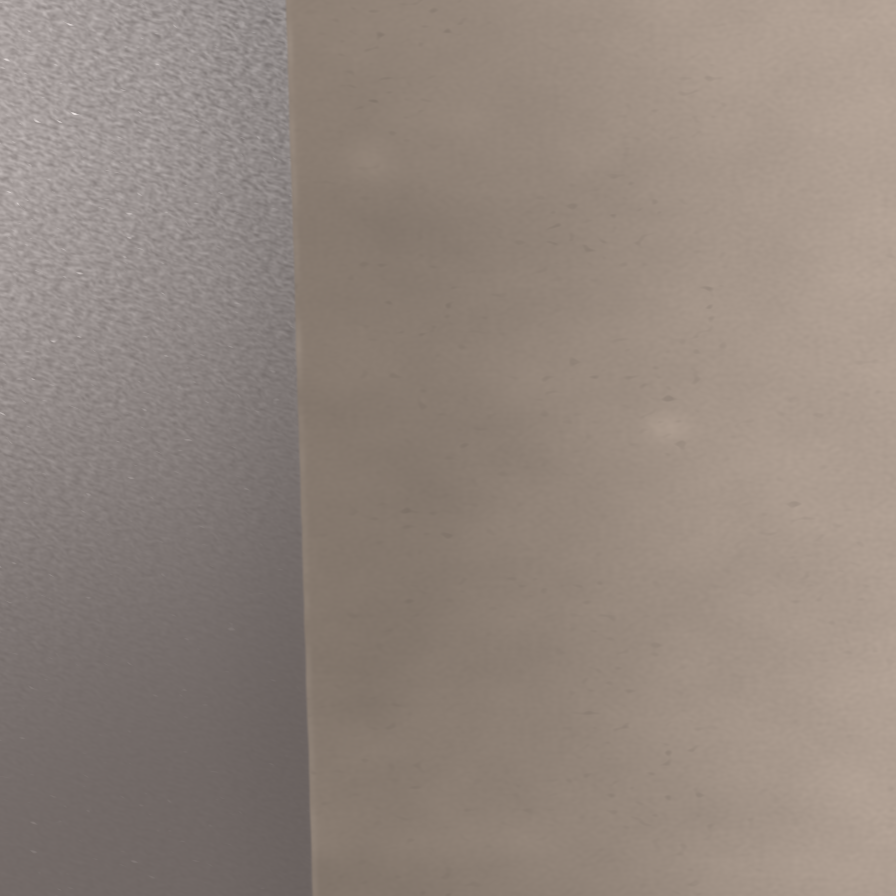
Reproduce this texture procedurally as a WebGL 1 fragment shader.

```glsl
precision highp float;
uniform vec2 u_resolution;

vec2 hashGradient(vec2 cell) {
  vec3 p = fract(cell.xyx * vec3(0.1031, 0.1030, 0.0973));
  p += dot(p, p.yzx + 33.33);
  return fract((p.xx + p.yz) * p.zy) * 2.0 - 1.0;
}

float gradientNoise(vec2 p) {
  vec2 i = floor(p);
  vec2 f = fract(p);
  vec2 w = f * f * f * (f * (f * 6.0 - 15.0) + 10.0);
  float a = dot(hashGradient(i), f);
  float b = dot(hashGradient(i + vec2(1.0, 0.0)), f - vec2(1.0, 0.0));
  float c = dot(hashGradient(i + vec2(0.0, 1.0)), f - vec2(0.0, 1.0));
  float d = dot(hashGradient(i + 1.0), f - 1.0);
  return mix(mix(a, b, w.x), mix(c, d, w.x), w.y);
}

float fbm(vec2 p) {
  float sum = 0.0;
  float amplitude = 0.5;
  for (int i = 0; i < 5; i++) {
    sum += amplitude * gradientNoise(p);
    p = mat2(1.6, 1.2, -1.2, 1.6) * p + 7.3;
    amplitude *= 0.5;
  }
  return sum;
}

vec2 rotate(vec2 p, float angle) {
  float c = cos(angle);
  float s = sin(angle);
  return vec2(c * p.x - s * p.y, s * p.x + c * p.y);
}

float softSpot(vec2 p, vec2 center, vec2 radius) {
  vec2 d = (p - center) / radius;
  return exp(-dot(d, d));
}

// Satin side panel, with rough highlights towards the upper left
vec3 satinPanel(vec2 p, float edge) {
  float across = clamp(p.x / edge, 0.0, 1.0);
  float rise = smoothstep(0.12, 1.0, p.y + 0.12 * (1.0 - across));
  float tone = mix(0.435, 0.575, rise);
  tone += (1.0 - across) * (0.015 + 0.075 * smoothstep(0.25, 0.85, p.y));
  tone -= 0.018 * smoothstep(0.6, 1.0, across);
  vec3 color = tone * vec3(1.0, 0.925, 0.9) + vec3(0.0, 0.06, 0.09) * rise * 0.3;

  float roughness = smoothstep(0.2, 0.95, p.y + 0.2 * (0.6 - across));
  vec2 q = rotate(p, 0.35) + 0.003 * gradientNoise(p * 45.0);
  float grain = gradientNoise(q * vec2(95.0, 220.0));
  grain += 0.6 * gradientNoise(q * vec2(190.0, 300.0) + 19.0);
  color += grain * (0.012 + 0.12 * roughness);

  float glint = smoothstep(0.36, 0.75, gradientNoise(q * vec2(75.0, 210.0) + 53.0));
  color += glint * (0.07 + 0.3 * roughness) * (1.0 - 0.5 * across);
  return color + 0.02 * roughness * fbm(p * 14.0);
}

// Worn plaster wall, lit from the right
vec3 plasterWall(vec2 p) {
  float light = smoothstep(0.36, 1.08, p.x + 0.09 * (p.y - 0.5));
  float tone = mix(0.525, 0.695, light);
  tone += 0.035 * smoothstep(0.72, 1.0, p.y) * (1.0 - light);
  tone -= 0.018 * softSpot(p, vec2(0.66, 0.72), vec2(0.13, 0.09));
  tone -= 0.012 * softSpot(p, vec2(0.44, 0.24), vec2(0.12, 0.3));

  // Broad stains and pale scuffs
  tone += 0.05 * fbm(p * vec2(4.0, 6.0) + 3.7);
  tone += 0.03 * fbm(p * vec2(11.0, 18.0) + 21.0);
  tone += 0.035 * softSpot(p, vec2(0.745, 0.523), vec2(0.025, 0.016));
  tone += 0.025 * softSpot(p, vec2(0.41, 0.82), vec2(0.025, 0.02));
  tone += 0.02 * softSpot(p, vec2(0.52, 0.06), vec2(0.16, 0.025));

  // Fine grain and small horizontal pits
  float grain = gradientNoise(p * vec2(130.0, 190.0) + 11.0);
  tone += grain * (0.012 + 0.014 * light);
  float wear = smoothstep(-0.05, 0.3, fbm(p * 5.0 + 31.0));
  wear += softSpot(p, vec2(0.79, 0.66), vec2(0.025, 0.055));
  float pits = smoothstep(0.2, 0.55, gradientNoise(p * vec2(65.0, 120.0) + 5.0));
  tone -= pits * (0.008 + 0.05 * wear);

  vec3 tint = mix(vec3(1.0, 0.905, 0.825), vec3(1.0, 0.91, 0.84), light);
  return tone * tint;
}

void main() {
  vec2 p = gl_FragCoord.xy / u_resolution;
  float edge = 0.349 - 0.030 * p.y + 0.001 * gradientNoise(vec2(p.y * 30.0, 2.5));
  float side = p.x - edge;
  float blur = max(0.002, 0.75 / u_resolution.x);

  vec3 color = mix(satinPanel(p, edge), plasterWall(p), smoothstep(-blur, blur, side));

  // Pale worn rim along the corner
  float rim = exp(-pow((side - 0.003) / 0.004, 2.0));
  float rimWear = 0.5 + gradientNoise(vec2(p.y * 24.0, 8.5));
  color += 0.04 * rim * rimWear;

  gl_FragColor = vec4(clamp(color, 0.0, 1.0), 1.0);
}
```
